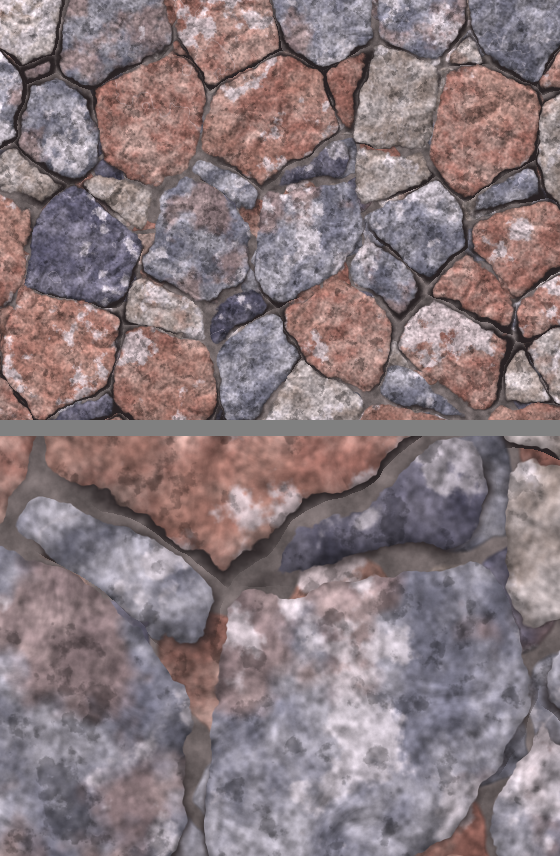
Top, the full canvas; bottom, a detail of the centre.
Give the GLSL for this texture, as a Shadertoy shader.

```glsl
// Rubble wall of red, blue-grey and tan stones set in dark, crumbly mortar.
#define ROWS vec2(4.0, 3.55) // stones per canvas height, across and up
#define GAP 0.021            // half joint width, in rows
#define ROUNDING 0.03        // corner rounding, in rows
#define PEBBLE_SCALE 3.0     // pebbles per stone
#define ROUGHNESS 0.10       // raggedness of the outlines
#define RELIEF 0.55          // strength of the chiselled surface
#define GRAIN 0.80           // strength of the fine speckle
#define LIGHT vec2(-0.35, 0.94)
#define MORTAR vec3(0.44, 0.40, 0.40)
#define CREVICE vec3(0.16, 0.135, 0.14)
#define QUARTZ vec3(0.77, 0.73, 0.76)
#define RUST vec3(0.60, 0.45, 0.41)

float hash(vec2 p) {
    vec3 q = fract(p.xyx * 0.1031);
    q += dot(q, q.yzx + 33.33);
    return fract((q.x + q.y) * q.z);
}

vec2 hash2(vec2 p) { return vec2(hash(p), hash(p + 71.7)); }

float noise(vec2 p) {
    vec2 i = floor(p), f = fract(p);
    f = f * f * (3.0 - 2.0 * f);
    return mix(mix(hash(i), hash(i + vec2(1, 0)), f.x),
               mix(hash(i + vec2(0, 1)), hash(i + vec2(1, 1)), f.x), f.y);
}

float fbm(vec2 p) {
    float sum = 0.0, amp = 0.5;
    for (int i = 0; i < 5; i++) {
        sum += amp * noise(p);
        p = mat2(1.6, 1.2, -1.2, 1.6) * p + 17.3;
        amp *= 0.55;
    }
    return sum / 1.06;
}

// Creased height field: sharp ridges between chipped faces.
float chips(vec2 p) {
    p += 0.7 * vec2(noise(p * 1.7), noise(p * 1.7 + 40.0));
    float ridge = abs(2.0 * noise(p) - 1.0) + 0.5 * abs(2.0 * noise(p.yx * 2.3 + 9.0) - 1.0);
    return 0.5 * ridge + 0.5 * fbm(p * 2.6);
}

// Stone centre (xy) and weight (z); kind 1 is a small stone wedged in a joint.
vec3 site(vec2 cell, float kind) {
    vec2 key = cell + kind * 57.0;
    vec2 jitter = hash2(key) - 0.5;
    float size = hash(key + 23.0);
    vec2 centre = cell + vec2(0.5 * mod(cell.y, 2.0), 0.0);
    return kind < 0.5 ? vec3(centre + 0.5 + jitter * 0.6, 0.2 * size)
                      : vec3(centre + jitter * 0.5, -0.12 + 0.1 * size);
}

// Weighted Voronoi cell: rounded inner distance, stone id and outward normal.
float stones(vec2 p, out vec2 id, out vec2 normal) {
    vec2 base = floor(p);
    vec3 own = vec3(0.0);
    float best = 1e5;
    for (int n = 0; n < 50; n++) {
        vec2 cell = base + vec2(n % 5, (n / 5) % 5) - 2.0;
        float kind = float(n / 25);
        vec3 s = site(cell, kind);
        vec2 r = s.xy - p;
        float power = dot(r, r) - s.z;
        if (power < best) { best = power; own = s; id = cell + kind * 57.0; }
    }
    float sum = 1e-20;
    normal = vec2(0.0);
    for (int n = 0; n < 50; n++) {
        vec3 s = site(base + vec2(n % 5, (n / 5) % 5) - 2.0, float(n / 25));
        vec2 r = s.xy - p, across = s.xy - own.xy;
        float len = length(across);
        if (len < 1e-3) continue;
        float edge = (dot(r, r) - s.z - best) / (2.0 * len);
        float w = exp(-edge / ROUNDING);
        sum += w;
        normal += w * across / len;
    }
    normal /= sum;
    return -ROUNDING * log(sum);
}

// Mottled mineral colour with chipped relief, quartz, stains and veins.
vec3 rock(vec2 p, vec2 id) {
    float pick = hash(id + 5.0), trait = hash(id + 11.0), turn = 6.28 * hash(id + 17.0);
    mat2 spin = mat2(cos(turn), sin(turn), -sin(turn), cos(turn));
    vec2 q = spin * p + 40.0 * hash2(id + 31.0), light = spin * LIGHT;
    float strata = fbm(q * vec2(9.0, 20.0));
    float m = smoothstep(0.3, 0.7, 0.5 * strata + 0.5 * fbm(q * 38.0 + 9.0));
    vec3 col;
    if (pick < 0.37)      col = mix(vec3(0.54, 0.37, 0.34), vec3(0.68, 0.56, 0.535), m);
    else if (pick < 0.61) col = mix(vec3(0.39, 0.385, 0.44), vec3(0.63, 0.61, 0.65), m);
    else if (pick < 0.76) col = mix(vec3(0.28, 0.27, 0.335), vec3(0.46, 0.44, 0.50), m);
    else                  col = mix(vec3(0.54, 0.48, 0.46), vec3(0.72, 0.675, 0.68), m);
    float stain = smoothstep(0.5, 0.62, fbm(q * 8.0 + 3.0));
    col = mix(col, RUST, stain * 0.45 * step(0.55, trait));
    float crust = 0.6 * fbm(q * 8.0 + 21.0) + 0.4 * fbm(q * 32.0);
    col = mix(col, QUARTZ, 0.75 * smoothstep(0.56, 0.63, crust + 0.06 * (trait - 0.5)));
    float vein = abs(fbm(q * 5.0 + 50.0) - 0.5);
    col = mix(col, QUARTZ, 0.3 * smoothstep(0.008, 0.0, vein) * step(trait, 0.4));
    float slope = chips(q * 11.0) - chips(q * 11.0 + light * 0.1);
    float speckle = 0.6 * fbm(q * 90.0) + 0.4 * noise(q * 210.0) - 0.5;
    float pits = smoothstep(0.62, 0.72, fbm(q * 48.0 + 70.0));
    col *= 1.0 + RELIEF * clamp(slope * 2.2, -0.4, 0.4) + GRAIN * speckle;
    return col * (1.0 - 0.25 * pits) * (0.96 + 0.14 * hash(id + 47.0));
}

// Broken shoulder: lit above, shaded below and slightly darker at the rim.
float shoulder(float d, vec2 normal) {
    float slope = exp(-max(d, 0.0) / 0.04);
    return (1.0 + 0.2 * slope * dot(normal, LIGHT)) * mix(0.82, 1.0, smoothstep(0.0, 0.03, d));
}

void mainImage(out vec4 fragColor, in vec2 fragCoord) {
    vec2 p = fragCoord / iResolution.y;
    float soft = 0.9 * ROWS.x / iResolution.y;
    vec2 warp = vec2(fbm(p * 6.0), fbm(p * 6.0 + 33.0)) - 0.5;
    vec2 wall = p * ROWS + warp * 0.22 + 20.0;
    float rough = ROUGHNESS * (fbm(p * 22.0) - 0.5);

    vec2 id, normal;
    float d = stones(wall, id, normal) - GAP * (0.5 + 1.2 * hash(id + 3.0)) + rough;

    // Mortar with pebbles, sinking into shadow next to and below the stones
    vec3 col = MORTAR * (0.6 + 0.8 * fbm(p * 60.0));
    if (d < soft) {
        vec2 pebbleId, pebbleNormal;
        float e = stones(wall * PEBBLE_SCALE + 7.0, pebbleId, pebbleNormal) - 0.05 + rough;
        vec3 pebble = 0.9 * rock(p, pebbleId + 90.0) * shoulder(e, pebbleNormal);
        float present = step(0.45, hash(pebbleId + 61.0));
        col = mix(col, pebble, present * smoothstep(-0.02, 0.02, e));
        float fill = -d + 0.16 * (fbm(p * 6.0 + 80.0) - 0.5) + 0.02 * dot(normal, LIGHT);
        col = mix(CREVICE, col, smoothstep(-0.015, 0.04, fill));
    }

    vec3 face = rock(p, id) * shoulder(d, normal);
    col = mix(col, face, smoothstep(-soft, soft, d));
    fragColor = vec4(clamp(col, 0.0, 1.0), 1.0);
}
```
